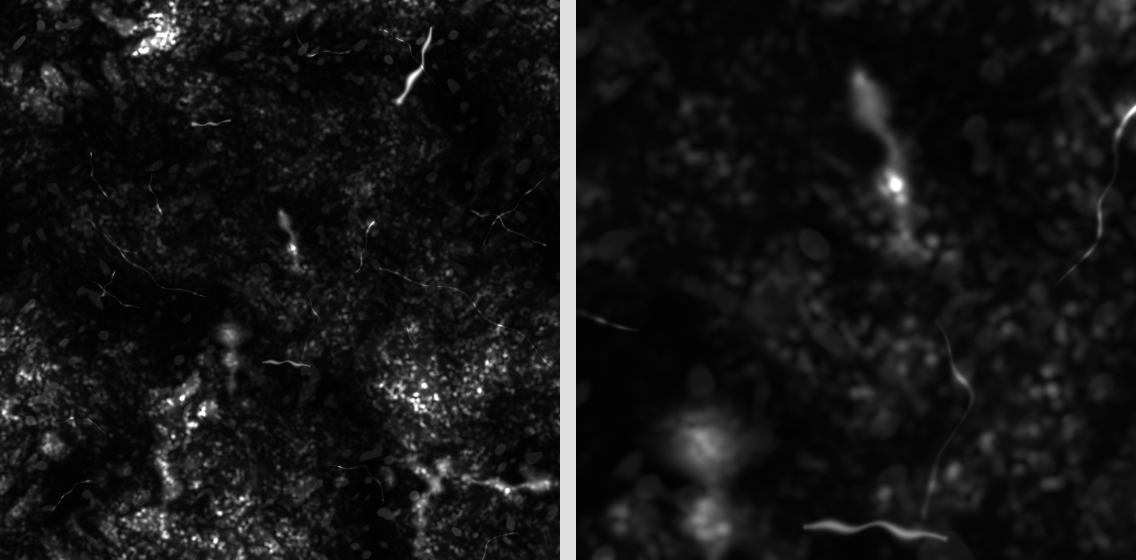
Left, the full canvas; right, a detail of the centre.
Give the GLSL for this texture map, as a WebGL 2 fragment shader.

```glsl
#version 300 es
precision highp float;
// Fluorescence-like tissue in grey on black: dim grainy haze, clustered bright
// puffs along the top and lower corners, and a few glowing strands.
// Haze and puffs are layered cellular noise; strands are bent, tapered segments.

uniform vec2 u_resolution;
out vec4 fragColor;

vec3 hash(vec2 p) {
    vec3 q = fract(p.xyx * vec3(0.1031, 0.1030, 0.0973));
    q += dot(q, q.yxz + 33.33);
    return fract((q.xxy + q.yzz) * q.zyx);
}

// Cellular noise: soft dots of random weight, one per cell, mean about 0.5
float dots(vec2 p) {
    vec2 cell = floor(p);
    float sum = 0.0;
    for (int y = -1; y <= 1; y++) {
        for (int x = -1; x <= 1; x++) {
            vec2 c = cell + vec2(x, y);
            vec3 h = hash(c + 57.0);
            vec2 d = p - c - h.xy;
            float fall = max(0.0, 1.0 - dot(d, d));
            sum += h.z * fall * fall;
        }
    }
    return sum;
}

// Round soft region of influence
float glow(vec2 p, vec2 center, vec2 radius) {
    vec2 d = (p - center) / radius;
    return exp(-dot(d, d));
}

// Bent, beaded segment from a to b; taper thins it towards b
float strand(vec2 p, vec2 a, vec2 b, float width, float bend, float taper) {
    vec2 axis = b - a;
    float len = length(axis);
    vec2 dir = axis / len;
    float t = clamp(dot(p - a, dir) / len, 0.0, 1.0);
    float wave = bend * sin(3.14 * t) + 0.03 * sin(t * 15.0 + a.x * 40.0) * sin(3.14 * t);
    vec2 q = p - mix(a, b, t) - vec2(-dir.y, dir.x) * len * wave;
    float bead = 0.75 + 0.25 * sin(t * 13.0 + a.y * 50.0);
    float w = width * bead * (1.0 - taper * t);
    return bead * (1.0 - 0.6 * taper * t) * exp(-dot(q, q) / (w * w));
}

// Where tissue is bright: top band in columns, lower left, lower right
float brightRegion(vec2 p) {
    float columns = 0.6 + 0.4 * cos(27.3 * (p.x - 0.05));
    float top = smoothstep(0.8, 0.97, p.y + 0.03 * sin(p.x * 11.0)) * columns;
    float left = glow(p, vec2(0.04, 0.34), vec2(0.10, 0.16))
               + glow(p, vec2(0.34, 0.23), vec2(0.09, 0.10));
    float right = glow(p, vec2(0.80, 0.12), vec2(0.13, 0.10));
    float base = 0.3 * smoothstep(0.25, 0.0, p.y);
    return top + left + 0.8 * right + base + 0.1;
}

void main() {
    vec2 p = gl_FragCoord.xy / u_resolution;
    vec2 warped = p + 0.012 * sin(p.yx * 23.0 + vec2(0.0, 2.0))
                    + 0.005 * sin(p.yx * 61.0 + vec2(4.0, 1.0));
    float region = brightRegion(p);
    float grain = 0.35 + 2.4 * dots(warped * 72.0) * dots(p * 145.0 + 9.0);

    // Dim haze with dark gaps
    float presence = 0.42 + 0.5 * smoothstep(0.5, 0.1, p.y) + 0.6 * region
                   + 0.8 * glow(p, vec2(0.80, 0.36), vec2(0.16, 0.13));
    presence *= 1.0 - 0.6 * glow(p, vec2(0.38, 0.52), vec2(0.07, 0.18));
    float haze = dots(warped * 6.0) * (0.25 + dots(warped * 17.0 + 3.0));
    float light = 0.008 + 0.14 * presence * haze * grain;

    // Clustered puffs and sparse fine specks
    float cluster = smoothstep(0.3, 0.85, dots(warped * 8.0 + 20.0));
    float puffs = smoothstep(0.5, 1.15, dots(warped * 29.0 + 40.0));
    light += 0.55 * region * cluster * puffs * (0.55 + 0.45 * grain);
    light += 0.12 * smoothstep(0.8, 1.3, dots(warped * 58.0 + 11.0)) * (0.4 + region);
    light += 0.55 * glow(warped, vec2(0.29, 0.96), vec2(0.03, 0.045)) * grain;

    // Faint scattered fibres
    float fibres = 0.0;
    for (int i = 0; i < 16; i++) {
        vec3 h = hash(vec2(i, 7.0));
        float angle = 6.28 * h.z;
        vec2 end = h.xy + (0.06 + 0.1 * h.x) * vec2(cos(angle), sin(angle));
        fibres += strand(warped, h.xy, end, 0.0026, 0.5 * h.y - 0.25, 0.4);
    }
    fibres += strand(p, vec2(0.68, 0.52), vec2(0.99, 0.34), 0.0026, 0.08, 0.2);
    fibres += strand(p, vec2(0.195, 0.58), vec2(0.37, 0.47), 0.0026, -0.12, 0.3);
    light += 0.2 * fibres * grain;

    // Bright thin processes
    float thin = strand(p, vec2(0.345, 0.778), vec2(0.41, 0.785), 0.0036, -0.05, 0.4)
               + strand(p, vec2(0.47, 0.353), vec2(0.553, 0.346), 0.0032, 0.04, 0.1);
    light += 0.5 * thin;

    // Thick strands and cell bodies
    float body = 0.42 * strand(p, vec2(0.41, 0.40), vec2(0.414, 0.31), 0.020, 0.03, 0.6)
               + 0.45 * strand(p, vec2(0.502, 0.62), vec2(0.528, 0.52), 0.010, 0.06, 0.1)
               + 0.60 * strand(p, vec2(0.975, 0.134), vec2(0.83, 0.147), 0.011, 0.06, 0.4)
               + 0.60 * strand(p, vec2(0.79, 0.165), vec2(0.75, 0.10), 0.014, 0.08, 0.2)
               + 0.32 * strand(p, vec2(0.75, 0.09), vec2(0.745, 0.01), 0.013, 0.05, 0.2);
    light += body * (0.75 + 0.25 * grain);
    light += 1.2 * strand(p, vec2(0.713, 0.82), vec2(0.77, 0.95), 0.0085, -0.06, 0.65);

    fragColor = vec4(vec3(clamp(light, 0.0, 1.0)), 1.0);
}
```
